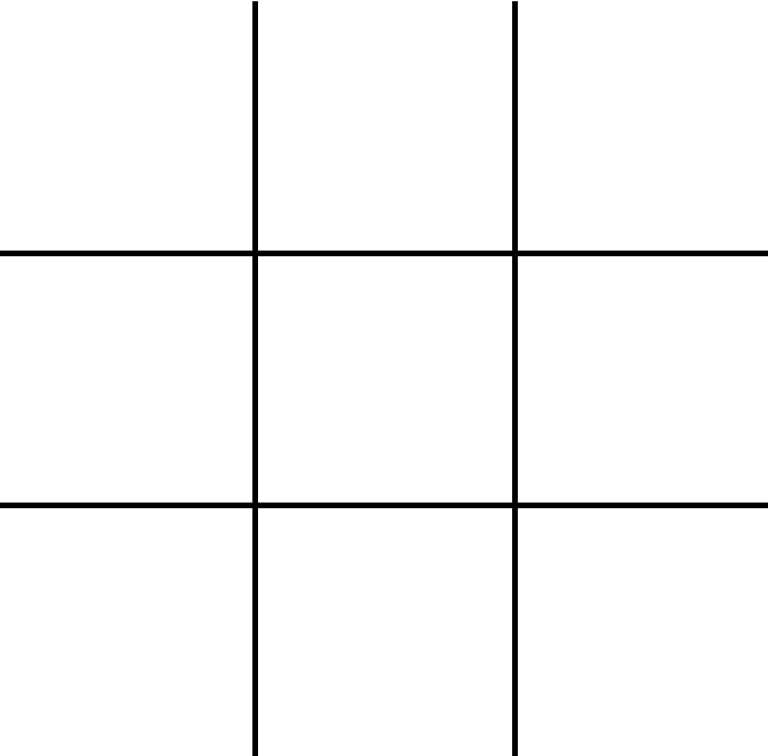
A Shadertoy shader for this pattern:

```glsl
#define FIRST_LINE vec2(0.3376, 0.3315)  // centre of the left and lower lines
#define PITCH vec2(0.3436, 0.3333)       // spacing between parallel lines
#define LINE_WIDTH vec2(0.0075, 0.0075)  // vertical, horizontal
#define LAST_INDEX 1.0                   // two lines each way
#define TOP_GAP 0.0016                   // vertical lines end just below the top
#define INK vec3(0.0)
#define PAPER vec3(1.0)

// Distance on each axis to the nearest of a limited run of lines
vec2 lineDistance(vec2 p) {
    vec2 index = clamp(round((p - FIRST_LINE) / PITCH), 0.0, LAST_INDEX);
    return abs(p - FIRST_LINE - index * PITCH);
}

void mainImage(out vec4 fragColor, in vec2 fragCoord) {
    vec2 p = fragCoord / iResolution.y;
    float pixel = 1.0 / iResolution.y;

    // Antialiased strokes: x holds the vertical lines, y the horizontal ones
    vec2 edge = lineDistance(p) - 0.5 * LINE_WIDTH;
    vec2 stroke = clamp(0.5 - edge / pixel, 0.0, 1.0);

    // Trim the upper ends of the vertical lines
    stroke.x *= clamp(0.5 + (1.0 - TOP_GAP - p.y) / pixel, 0.0, 1.0);

    float ink = max(stroke.x, stroke.y);
    fragColor = vec4(mix(PAPER, INK, ink), 1.0);
}
```
